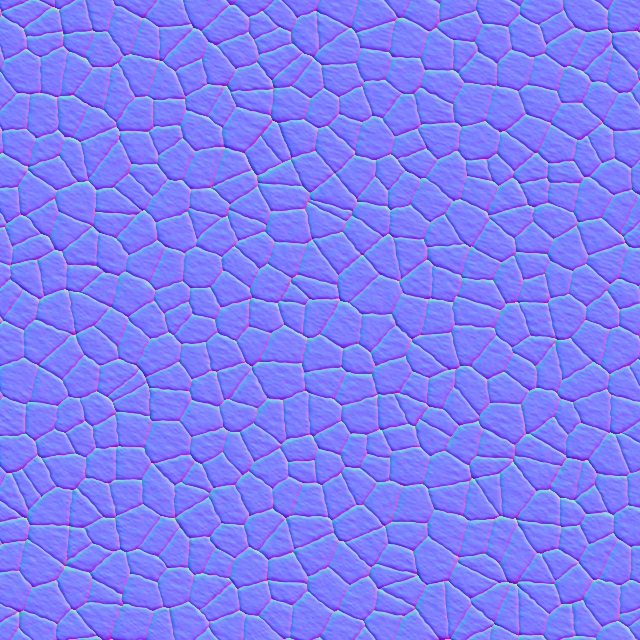
A WebGL 1 fragment shader for this texture map:

```glsl
precision highp float;
uniform vec2 u_resolution;

float hash(vec2 p) {
  return fract(sin(dot(p, vec2(127.1, 311.7))) * 43758.5453);
}

vec2 hash2(vec2 p) {
  return vec2(hash(p), hash(p + 57.3));
}

float valueNoise(vec2 p) {
  vec2 i = floor(p), f = fract(p);
  f = f * f * (3.0 - 2.0 * f);
  return mix(mix(hash(i), hash(i + vec2(1.0, 0.0)), f.x),
             mix(hash(i + vec2(0.0, 1.0)), hash(i + 1.0), f.x), f.y);
}

// Fine wrinkles, stretched sideways and slightly slanted
float grainHeight(vec2 p) {
  p.y += 0.25 * p.x;
  return valueNoise(p * vec2(80.0, 140.0))
       + 0.5 * valueNoise(p * vec2(190.0, 300.0) + 31.0);
}

vec2 grainTilt(vec2 p) {
  float e = 0.002;
  float h = grainHeight(p);
  return h - vec2(grainHeight(p + vec2(e, 0.0)), grainHeight(p + vec2(0.0, e)));
}

// Surface tilt of domed Voronoi cells separated by narrow creases
vec2 cellTilt(vec2 p, float pixel) {
  vec2 base = floor(p), f = fract(p);
  vec2 nearestCell = vec2(0.0), nearest = vec2(8.0);
  for (int y = -1; y <= 1; y++) {
    for (int x = -1; x <= 1; x++) {
      vec2 cell = vec2(float(x), float(y));
      vec2 r = cell + hash2(base + cell) - f;
      if (dot(r, r) < dot(nearest, nearest)) {
        nearest = r;
        nearestCell = cell;
      }
    }
  }

  // Every border bends the surface towards its own crease
  vec2 tilt = vec2(0.0);
  for (int y = -2; y <= 2; y++) {
    for (int x = -2; x <= 2; x++) {
      vec2 cell = nearestCell + vec2(float(x), float(y));
      vec2 r = cell + hash2(base + cell) - f;
      vec2 across = r - nearest;
      float gap = length(across);
      if (gap > 0.001) {
        vec2 outward = across / gap;
        float d = max(dot(0.5 * (r + nearest), outward), 0.0);
        float crease = 0.85 * exp(-d * d / 0.0045);
        float dome = 0.13 * exp(-d / 0.14);
        tilt += outward * (crease + dome) * clamp(d / (0.5 * pixel), 0.0, 1.0);
      }
    }
  }
  return tilt;
}

void main() {
  vec2 uv = gl_FragCoord.xy / u_resolution.y;
  float cells = 21.0;

  // Slightly ragged cell borders
  vec2 wobble = vec2(valueNoise(uv * 110.0), valueNoise(uv * 110.0 + 73.0)) - 0.5;
  vec2 p = uv * cells + 0.06 * wobble;

  vec2 tilt = cellTilt(p, cells / u_resolution.y) * vec2(0.7, 1.0);
  tilt += 0.5 * grainTilt(uv);

  // Pack the surface normal into colour
  vec3 normal = normalize(vec3(tilt, 1.0));
  gl_FragColor = vec4(0.5 + 0.5 * normal, 1.0);
}
```
